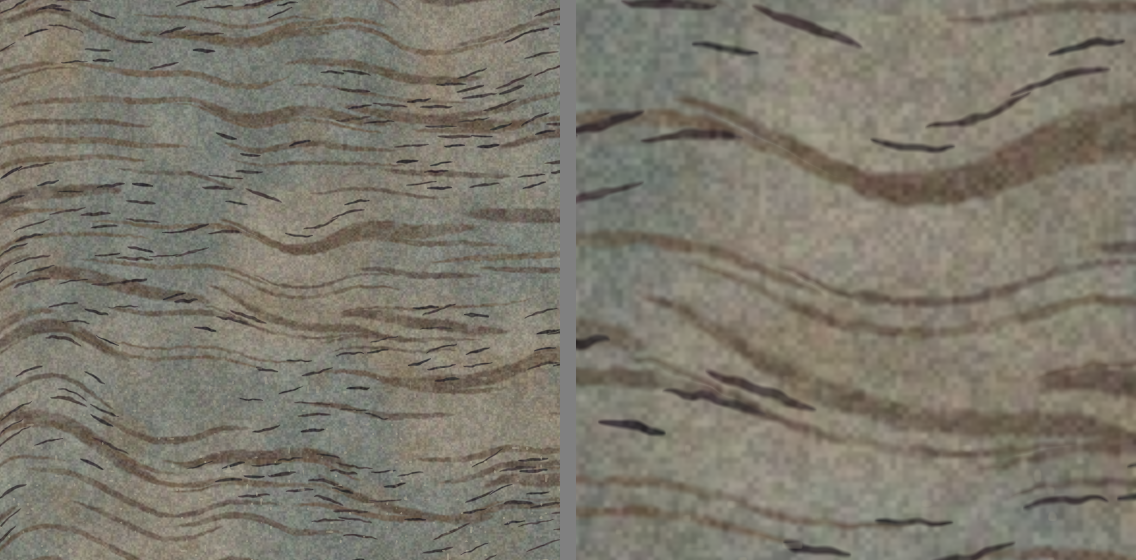
Left: the whole. Right: its middle third, enlarged.
Give the GLSL for this texture, as a WebGL 2 fragment shader.

```glsl
#version 300 es
precision highp float;
// Weathered grey-green painted ground with rolling brown brush lines and dark dashes.
// A noise field bends the plane into waves; tapered strokes are scattered in
// jittered cells of the bent plane, then laid over a grainy, mottled ground.
uniform vec2 u_resolution;
out vec4 fragColor;

vec3 hash3(vec2 p) {
    vec3 q = fract(p.xyx * vec3(0.1031, 0.1030, 0.0973));
    q += dot(q, q.yxz + 33.33);
    return fract((q.xxy + q.yzz) * q.zyx);
}

float noise(vec2 p) {
    vec2 i = floor(p), f = fract(p);
    f = f * f * f * (f * (f * 6.0 - 15.0) + 10.0);
    float low = mix(hash3(i).x, hash3(i + vec2(1, 0)).x, f.x);
    float high = mix(hash3(i + vec2(0, 1)).x, hash3(i + vec2(1, 1)).x, f.x);
    return mix(low, high, f.y);
}

float fbm(vec2 p) {
    float sum = 0.0, amp = 0.5;
    for (int i = 0; i < 4; i++) {
        sum += amp * noise(p);
        p = mat2(1.6, 1.2, -1.2, 1.6) * p + 17.3;
        amp *= 0.5;
    }
    return sum / 0.9375;
}

// Height of a point above the wave that passes through it
float waveHeight(vec2 p) {
    float swell = 0.17 * noise(p * vec2(4.2, 2.3) + 31.7);
    float ripple = 0.035 * noise(p * vec2(9.0, 5.0) + 57.1);
    return p.y - swell - ripple;
}

// Tapered strokes, one per cell; x is coverage, y a random tone of the stroke.
// size holds half length and half width, tilt the least and greatest slope.
vec2 strokes(vec2 p, vec2 cell, vec2 size, vec2 tilt, float density,
             float patchiness, float steep, float soft, float seed) {
    vec2 best = vec2(0.0);
    vec2 base = floor(p / cell);
    for (int j = -1; j <= 1; j++) {
        for (int i = -1; i <= 1; i++) {
            vec2 id = base + vec2(i, j);
            vec3 place = hash3(id + seed);
            vec3 shape = hash3(id + seed + 71.0);
            vec2 center = (id + 0.5 + 0.7 * (place.xy - 0.5)) * cell;
            float cluster = smoothstep(0.42, 0.62, noise(center * vec2(6.0, 9.0) + seed));
            float present = step(place.z, density * mix(1.0, cluster, patchiness));
            vec2 d = p - center;
            d.y -= d.x * mix(tilt.x, tilt.y, shape.x);
            float t = d.x / (size.x * mix(0.55, 1.0, shape.y));
            float taper = sqrt(max(1.0 - t * t, 0.0));
            float halfWidth = size.y * mix(0.45, 1.0, shape.z) * taper;
            float edge = abs(d.y) / steep - halfWidth;
            float cover = present * (1.0 - smoothstep(-soft, soft, edge)) * smoothstep(0.0, 0.45, taper);
            if (cover > best.x) best = vec2(cover, shape.y);
        }
    }
    return best;
}

void main() {
    vec2 p = gl_FragCoord.xy / u_resolution.y;
    float pixel = 1.0 / u_resolution.y;
    float soft = max(0.0019, pixel);

    // Bent plane, with the local stretch that keeps stroke widths even
    float e = 0.002;
    float v = waveHeight(p);
    vec2 grad = vec2(waveHeight(p + vec2(e, 0)) - v, waveHeight(p + vec2(0, e)) - v) / e;
    float steep = max(length(grad), 0.5);
    float ragged = noise(p * 95.0) - 0.5;
    vec2 bent = vec2(p.x, v + 0.003 * ragged) + 3.0;

    // Mottled ground, drifting between warm and cool
    float cool = smoothstep(0.38, 0.66, fbm(p * 3.6 + 8.0));
    vec3 color = mix(vec3(0.545, 0.52, 0.465), vec3(0.475, 0.49, 0.46), cool);
    color += 0.11 * (fbm(p * 13.0 + 40.0) - 0.5);
    float ochre = smoothstep(0.6, 0.8, fbm(p * 9.0 + 90.0));
    color = mix(color, vec3(0.52, 0.45, 0.35), 0.4 * ochre);

    // Brown lines: broad dry brushwork below, finer contours above
    float dry = mix(0.5, 1.0, smoothstep(0.2, 0.65, fbm(p * vec2(38.0, 55.0))));
    vec2 broad = strokes(bent, vec2(0.3, 0.15), vec2(0.19, 0.014), vec2(-0.16, 0.12),
                         0.5, 0.0, steep, soft * 1.7, 11.0);
    vec2 fine = strokes(bent + 0.37, vec2(0.2, 0.047), vec2(0.2, 0.0062), vec2(-0.07, 0.1),
                        0.62, 0.25, steep, soft * 1.3, 23.0);
    vec3 umber = vec3(0.335, 0.29, 0.26), sienna = vec3(0.41, 0.345, 0.275);
    color = mix(color, mix(umber, sienna, broad.y * 0.6), 0.85 * broad.x * dry);
    color = mix(color, mix(umber, sienna, fine.y), 0.8 * fine.x * dry);

    // Short dark dashes gathered in drifts
    vec2 dash = strokes(bent + 0.71, vec2(0.056, 0.027), vec2(0.034, 0.0031), vec2(-0.04, 0.34),
                        0.55, 1.0, steep, soft * 0.85, 47.0);
    color = mix(color, mix(vec3(0.17, 0.16, 0.17), vec3(0.27, 0.23, 0.22), dash.y), 0.9 * dash.x);

    // Grain of the surface and a few pale flecks, denser low down
    float grain = 0.10 * (noise(p * 270.0) - 0.5) + 0.07 * (noise(p * 130.0 + 5.0) - 0.5);
    color += grain * vec3(1.0, 0.98, 0.94);
    color += 0.03 * (vec3(noise(p * 75.0 + 2.0), noise(p * 75.0 + 60.0), noise(p * 75.0 + 99.0)) - 0.5);
    float fleck = smoothstep(0.9, 0.99, noise(p * 120.0 + 200.0)) * smoothstep(0.6, 0.1, p.y);
    color = mix(color, vec3(0.70, 0.68, 0.60), 0.6 * fleck);

    fragColor = vec4(color, 1.0);
}
```
